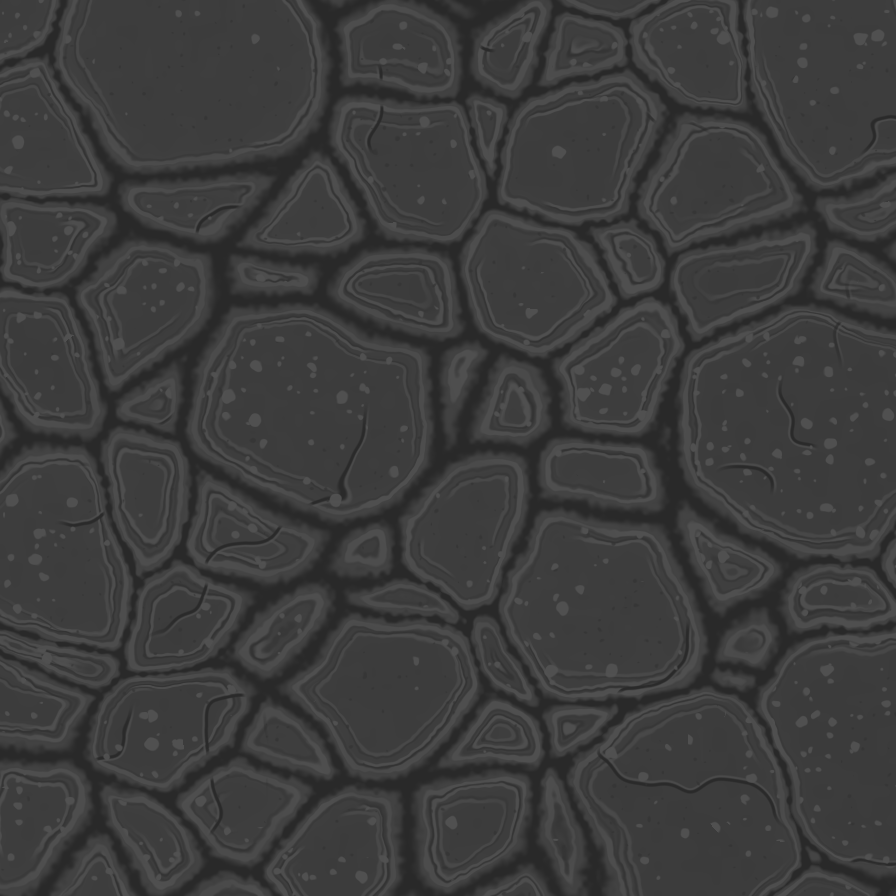
A three.js fragment shader for this texture:

```glsl
// Dark cracked stone paving with worn rims, narrow grooves, fine cracks and pale flecks
varying vec2 vUv;

const float STONES_ACROSS = 8.0;
const float SIZE_VARIETY = 1.35;     // weight of the largest stones, in squared cells
const float CORNER_SHARPNESS = 260.0;
const float GROOVE_MIN = 0.0045;
const float GROOVE_MAX = 0.0115;
const float RIM_HALF_WIDTH = 0.0025;
const float SOFTNESS = 0.0011;
const float GROOVE_TONE = 0.162;
const float STONE_TONE = 0.236;
const float RIM_TONE = 0.315;
const float FLECK_TONE = 0.318;
const float CRACK_TONE = 0.165;
const float PIT_TONE = 0.2;

vec3 hash3(vec2 p) {
  vec3 q = fract(vec3(p.xyx) * vec3(0.1031, 0.1030, 0.0973));
  q += dot(q, q.yxz + 33.33);
  return fract((q.xxy + q.yzz) * q.zyx);
}

float noise(vec2 p) {
  vec2 i = floor(p), f = fract(p);
  f = f * f * (3.0 - 2.0 * f);
  float low = mix(hash3(i).x, hash3(i + vec2(1.0, 0.0)).x, f.x);
  float high = mix(hash3(i + vec2(0.0, 1.0)).x, hash3(i + 1.0).x, f.x);
  return mix(low, high, f.y);
}

vec2 wobble(vec2 p) {
  return vec2(noise(p), noise(p + 57.3)) - 0.5;
}

// Stone centre in xy, size weight in z
vec3 stoneSite(vec2 cell) {
  vec3 h = hash3(cell + 31.0);
  return vec3(cell + 0.04 + 0.92 * h.xy, SIZE_VARIETY * h.z * h.z * h.z);
}

// Distance to the stone border in x, random value of the stone in y
vec2 stoneField(vec2 p) {
  vec2 g = p * STONES_ACROSS, base = floor(g);
  vec3 home = vec3(0.0);
  float nearest = 1e5;
  for (int y = -2; y <= 2; y++) for (int x = -2; x <= 2; x++) {
    vec3 site = stoneSite(base + vec2(x, y));
    vec2 away = site.xy - g;
    float power = dot(away, away) - site.z;
    if (power < nearest) { nearest = power; home = site; }
  }
  float sum = 1e-14;
  for (int y = -2; y <= 2; y++) for (int x = -2; x <= 2; x++) {
    vec3 site = stoneSite(base + vec2(x, y));
    vec2 away = site.xy - g;
    float gap = length(site.xy - home.xy);
    if (gap > 0.001) {
      float edge = (dot(away, away) - site.z - nearest) / (2.0 * gap * STONES_ACROSS);
      sum += exp(-CORNER_SHARPNESS * edge);
    }
  }
  return vec2(-log(sum) / CORNER_SHARPNESS, hash3(floor(home.xy * 91.0)).x);
}

float line(float d, float halfWidth) {
  return 1.0 - smoothstep(halfWidth - SOFTNESS, halfWidth + SOFTNESS, abs(d));
}

// Level of a kinked noise field whose middle contour carries the cracks
float crackLevel(vec2 p) {
  return noise((p + 0.022 * wobble(p * 32.0)) * 11.0 + 71.0) - 0.5;
}

// Scattered round marks, at most one per grid cell
float flecks(vec2 p, float across, float amount, float radius) {
  vec2 g = p * across, cell = floor(g);
  vec3 h = hash3(cell + across);
  float size = radius * mix(0.35, 1.0, h.z * h.z);
  float d = length(fract(g) - 0.26 - 0.48 * h.xy) / across;
  float present = step(hash3(cell + 2.0 * across).y, amount);
  return present * (1.0 - smoothstep(size - SOFTNESS, size + SOFTNESS, d));
}

void main() {
  vec2 p = vUv;
  vec2 bent = p + 0.05 * wobble(p * 5.0) + 0.017 * wobble(p * 14.0) + 0.006 * wobble(p * 42.0);
  vec2 stone = stoneField(bent);
  float grain = noise(p * 150.0) - 0.5;
  float d = stone.x + 0.0022 * grain;
  float groove = mix(GROOVE_MIN, GROOVE_MAX, smoothstep(0.25, 0.8, noise(p * 6.0 + 12.0)));
  float inner = d - groove * 1.2;

  // Groove with a ragged shoulder rising to the stone face
  float face = STONE_TONE + 0.008 * (stone.y - 0.5) + 0.006 * (noise(p * 60.0) - 0.5);
  face += 0.024 * exp(-max(inner, 0.0) / 0.010);
  float ragged = d + 0.0035 * grain;
  float tone = mix(GROOVE_TONE, face, smoothstep(0.15 * groove, 1.2 * groove, ragged));

  // Worn rim with a thin shadow on its inner side
  float wear = noise(p * 38.0 + 4.0);
  float rimPath = inner - 0.0042 - 0.003 * (noise(p * 24.0 + 15.0) - 0.5);
  tone = mix(tone, 0.21, 0.55 * line(rimPath - 0.0048, 0.0013));
  float rim = line(rimPath, RIM_HALF_WIDTH * mix(0.45, 1.5, wear));
  tone = mix(tone, RIM_TONE, rim * mix(0.55, 1.0, noise(p * 17.0)));

  // Broken chip lines wandering beside the rim
  for (int i = 0; i < 2; i++) {
    float k = float(i);
    float drift = 0.016 * (noise(p * 11.0 + 8.0 + 30.0 * k) - 0.5);
    float chip = inner - 0.0135 - 0.007 * k - drift;
    float shown = smoothstep(0.42, 0.56, noise(p * 9.0 + 40.0 + 19.0 * k));
    shown *= smoothstep(0.0, 0.003, inner) * (1.0 - 0.35 * k);
    tone = mix(tone, 0.19, 0.7 * shown * line(chip + 0.0030, 0.0012));
    tone = mix(tone, RIM_TONE, 0.85 * shown * line(chip, 0.0017));
  }

  // Short kinked cracks with a lit lip, evened in width by the slope of their field
  float level = crackLevel(p);
  vec2 slope = vec2(crackLevel(p + vec2(0.001, 0.0)), crackLevel(p + vec2(0.0, 0.001))) - level;
  float crack = level / max(length(slope) * 1000.0, 4.0);
  float reach = smoothstep(0.64, 0.72, noise(p * 8.0 + 23.0)) * smoothstep(0.0, 0.006, inner);
  tone = mix(tone, RIM_TONE, 0.7 * reach * line(crack - 0.0032, 0.0012));
  tone = mix(tone, CRACK_TONE, reach * line(crack, 0.0017));

  // Clustered pale flecks and tiny dark pits
  float clear = smoothstep(0.005, 0.008, inner);
  float cluster = smoothstep(0.3, 0.75, noise(p * 7.0 + 90.0));
  vec2 rough = p + 0.004 * wobble(p * 130.0);
  float pale = max(flecks(rough, 33.0, 0.10 + 0.5 * cluster, 0.0075),
                   flecks(rough + 0.37, 52.0, 0.05 + 0.32 * cluster, 0.0045));
  float pits = flecks(rough + 0.71, 75.0, 0.25 * (1.0 - cluster), 0.0024);
  tone = mix(tone, PIT_TONE, 0.7 * pits * clear);
  tone = mix(tone, FLECK_TONE, 0.95 * pale * clear);

  gl_FragColor = vec4(vec3(tone), 1.0);
}
```
